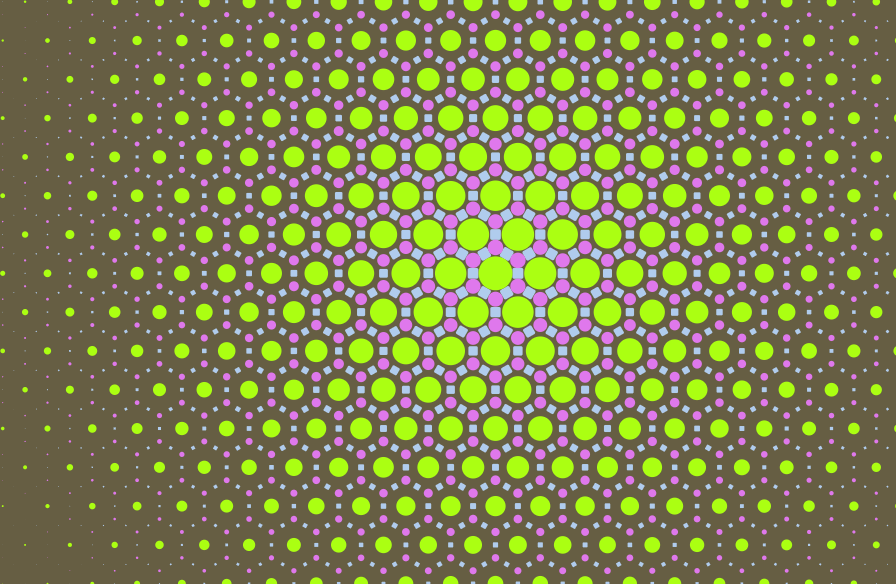
Write a Shadertoy shader that draws this background.

```glsl
#define CELLS_ACROSS 20.0
#define LATTICE_ANCHOR vec2(11.06, 6.935)
#define FOCUS vec2(0.13, 0.20)
// Size at the focus, and shrinkage per cell of distance
#define DISC_SIZE vec2(0.385, 0.0295)
#define BEAD_SIZE vec2(0.178, 0.0145)
#define TILE_SIZE vec2(0.127, 0.0110)
#define GROUND_COLOR vec3(0.400, 0.367, 0.262)
#define DISC_COLOR vec3(0.670, 1.000, 0.070)
#define BEAD_COLOR vec3(0.875, 0.470, 0.925)
#define TILE_COLOR vec3(0.690, 0.800, 0.930)

const float SIXTH_TURN = 1.04719755;

// Nearest point of a triangular lattice with unit spacing
vec2 nearestLatticePoint(vec2 p) {
    vec2 period = vec2(1.0, sqrt(3.0));
    vec2 even = floor(p / period + 0.5) * period;
    vec2 odd = (floor(p / period) + 0.5) * period;
    return distance(p, even) < distance(p, odd) ? even : odd;
}

float sizeAt(vec2 center, vec2 size) {
    return max(size.x - size.y * distance(center, FOCUS), 0.0);
}

float discDistance(vec2 p, vec2 center, vec2 size) {
    return distance(p, center) - sizeAt(center, size);
}

// Rounded square whose sides follow the given axis
float tileDistance(vec2 p, vec2 center, vec2 axis, vec2 size) {
    float halfSide = sizeAt(center, size);
    float corner = 0.35 * halfSide;
    vec2 offset = p - center;
    vec2 local = vec2(dot(offset, axis), dot(offset, vec2(-axis.y, axis.x)));
    vec2 q = abs(local) - halfSide + corner;
    return length(max(q, 0.0)) + min(max(q.x, q.y), 0.0) - corner;
}

float coverage(float dist, float pixel) {
    return clamp(0.5 - dist / pixel, 0.0, 1.0);
}

void mainImage(out vec4 fragColor, in vec2 fragCoord) {
    float pixel = CELLS_ACROSS / iResolution.x;
    vec2 p = fragCoord * pixel - LATTICE_ANCHOR;
    vec2 cell = nearestLatticePoint(p);

    // Beads on the corners of the hexagonal cell, tiles on its sides
    float bead = 1e3;
    float tile = 1e3;
    for (int i = 0; i < 6; i++) {
        float angle = float(i) * SIXTH_TURN;
        vec2 toSide = vec2(cos(angle), sin(angle));
        vec2 toCorner = vec2(cos(angle + 0.5 * SIXTH_TURN), sin(angle + 0.5 * SIXTH_TURN));
        bead = min(bead, discDistance(p, cell + toCorner / sqrt(3.0), BEAD_SIZE));
        tile = min(tile, tileDistance(p, cell + 0.5 * toSide, toSide, TILE_SIZE));
    }
    float disc = discDistance(p, cell, DISC_SIZE);

    // Layers from back to front
    vec3 color = GROUND_COLOR;
    color = mix(color, TILE_COLOR, coverage(tile, pixel));
    color = mix(color, BEAD_COLOR, coverage(bead, pixel));
    color = mix(color, DISC_COLOR, coverage(disc, pixel));
    fragColor = vec4(color, 1.0);
}
```
